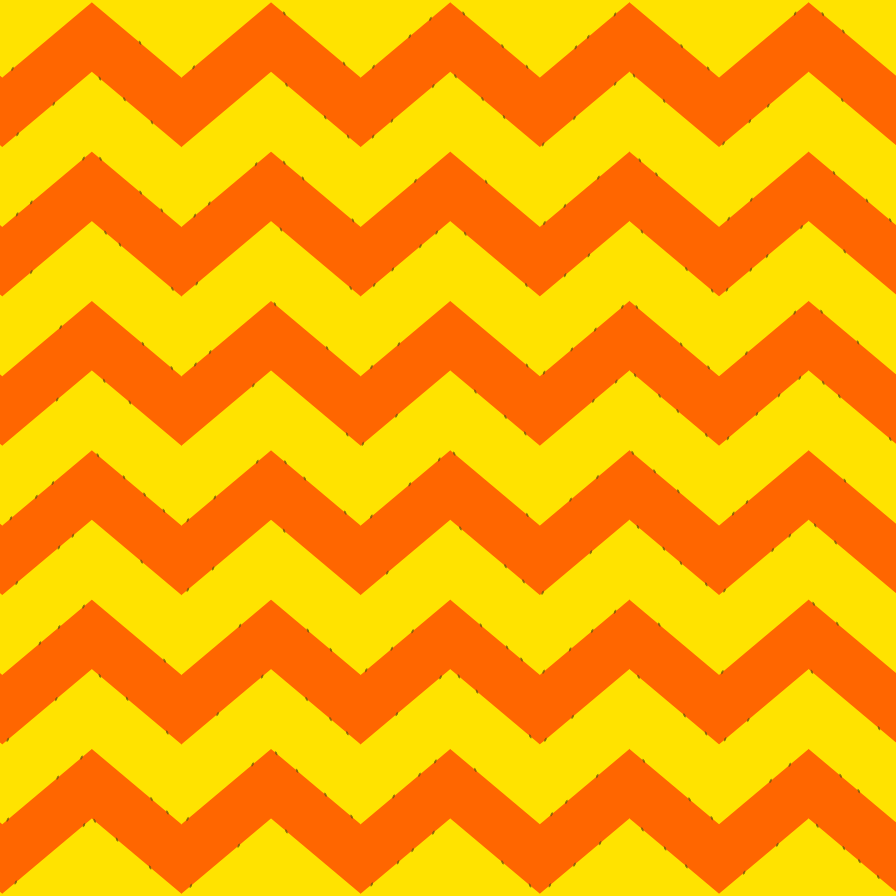
Write a WebGL 2 fragment shader that draws this pattern.

```glsl
#version 300 es
precision highp float;

uniform vec2 u_resolution;
out vec4 fragColor;

const vec3 YELLOW = vec3(1.0, 0.89, 0.0);
const vec3 ORANGE = vec3(1.0, 0.4, 0.0);
const vec3 SPECK = vec3(0.42, 0.33, 0.05);

const float ZIGZAGS = 5.0;         // peaks across
const float ROWS = 6.0;            // bands down
const float PEAK_X = 0.1025;       // first peak from the left
const float PEAK_DROP = 0.0026;    // first peak below the top
const float AMPLITUDE = 0.084;     // peak to valley
const float HALF_BAND = 0.2325;    // half thickness, in rows
const float SPECK_COLUMNS = 40.0;
const float SPECK_RADIUS = 0.0014;
const float SPECK_CHANCE = 0.6;

// 0 at each peak, 1 at each valley
float triangleWave(float x, float count, float peak) {
    return 2.0 * abs(fract((x - peak) * count + 0.5) - 0.5);
}

float hash(vec3 cell) {
    return fract(sin(dot(cell, vec3(12.99, 78.23, 37.72))) * 4375.85);
}

// Antialiased coverage of a signed distance, negative inside
float coverage(float dist, float pixel) {
    return 1.0 - smoothstep(-0.6 * pixel, 0.6 * pixel, dist);
}

// Sparse dots along a band edge, one jittered dot per column
float edgeSpecks(float x, float edgeDist, float row, float side, float pixel) {
    float column = floor(x * SPECK_COLUMNS);
    vec3 cell = vec3(column, mod(row, ROWS), side);
    float center = (column + mix(0.2, 0.8, hash(cell + 3.0))) / SPECK_COLUMNS;
    float dotDist = length(vec2(x - center, edgeDist)) - SPECK_RADIUS;
    return coverage(dotDist, pixel) * step(hash(cell), SPECK_CHANCE);
}

void main() {
    vec2 uv = gl_FragCoord.xy / u_resolution;
    float pixel = 1.0 / min(u_resolution.x, u_resolution.y);

    // Depth below the zigzag, measured in rows
    float drop = PEAK_DROP + AMPLITUDE * triangleWave(uv.x, ZIGZAGS, PEAK_X);
    float depth = (1.0 - uv.y - drop) * ROWS - HALF_BAND + 0.5;
    float row = floor(depth);
    float offset = fract(depth) - 0.5;

    // Perpendicular distance to the nearest band edge
    float slope = 2.0 * AMPLITUDE * ZIGZAGS;
    float edgeDist = (abs(offset) - HALF_BAND) / (ROWS * sqrt(1.0 + slope * slope));

    vec3 color = mix(YELLOW, ORANGE, coverage(edgeDist, pixel));
    float specks = edgeSpecks(uv.x, edgeDist, row, step(0.0, offset), pixel);
    color = mix(color, SPECK, 0.75 * specks);

    fragColor = vec4(color, 1.0);
}
```
